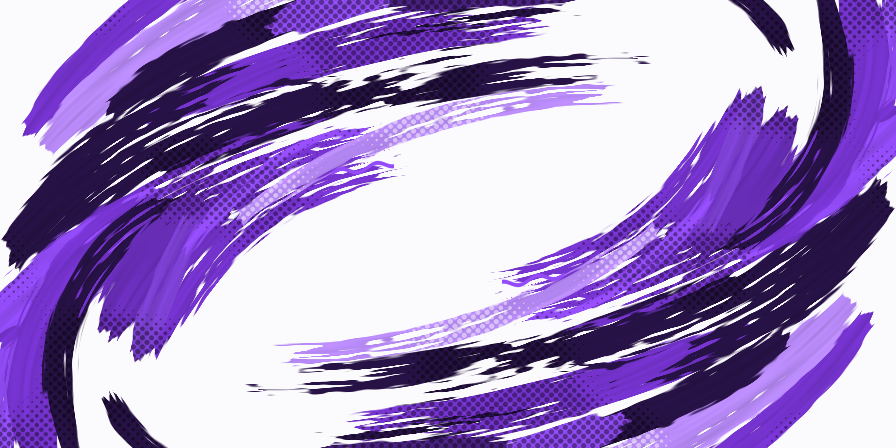
Write a WebGL 1 fragment shader that draws this background.

```glsl
precision highp float;
// Two mirrored sweeps of dry purple brush strokes ring a blank white centre.
uniform vec2 u_resolution;

#define PAPER vec3(0.985, 0.98, 0.99)
#define DEEP vec3(0.15, 0.07, 0.27)
#define PLUM vec3(0.29, 0.13, 0.51)
#define PURPLE vec3(0.46, 0.20, 0.81)
#define VIOLET vec3(0.58, 0.30, 0.98)
#define LILAC vec3(0.72, 0.54, 0.97)
#define BRISTLES 150.0
#define DOT_PITCH 0.0145
#define DOT_SHADE 0.6
#define EDGE_ROUGHNESS 0.026

float hash(vec2 p) {
  vec3 q = fract(vec3(p.xyx) * 0.1031);
  q += dot(q, q.yzx + 33.33);
  return fract((q.x + q.y) * q.z);
}

float noise(vec2 p) {
  vec2 i = floor(p), f = fract(p);
  f *= f * (3.0 - 2.0 * f);
  return mix(mix(hash(i), hash(i + vec2(1.0, 0.0)), f.x),
             mix(hash(i + vec2(0.0, 1.0)), hash(i + 1.0), f.x), f.y);
}

// Diagonal dot screen whose strength drifts over the canvas.
float halftone(vec2 p) {
  vec2 cell = fract(mat2(0.707, 0.707, -0.707, 0.707) * p / DOT_PITCH) - 0.5;
  float radius = 0.4 * smoothstep(0.35, 0.7, noise(p * 5.0 + 7.0));
  return smoothstep(0.1, -0.1, length(cell) - radius) * step(0.05, radius);
}

// Bowed stroke between two ends (xy to zw), drier towards its far end.
void stroke(inout vec3 col, vec2 p, vec4 ends, float bow, float halfWidth,
            float dry, vec3 ink) {
  float aa = 1.2 / u_resolution.y;
  vec2 chord = ends.zw - ends.xy;
  float len = length(chord);
  vec2 dir = chord / len, rel = p - ends.xy;
  float along = dot(rel, dir), t = along / len;
  float slope = 4.0 * bow * (1.0 - 2.0 * t) / len;
  float side = dot(rel, vec2(-dir.y, dir.x)) - 4.0 * bow * t * (1.0 - t);
  side /= sqrt(1.0 + slope * slope);

  // Bristle streaks run along the stroke.
  vec2 seed = ends.xy * 37.0 + 50.0;
  float streak = noise(vec2(along * 6.0, side * BRISTLES) + seed);
  float fine = noise(vec2(along * 28.0, side * BRISTLES * 1.5) + seed.yx);
  float grain = mix(streak, fine, 0.35);

  float width = halfWidth * mix(0.45, 1.0, smoothstep(0.0, 0.25, t));
  float body = width - abs(side) + (grain - 0.5) * EDGE_ROUGHNESS;
  float tips = min(along - 0.03 * streak, len - along - 0.35 * dry * len * streak);
  float wear = grain - dry * smoothstep(-0.2, 1.0, t) * 0.85;
  float cover = smoothstep(-aa, aa, min(body, tips)) * smoothstep(-0.04, 0.06, wear);

  // Pale inks carry light dots, dark inks carry darker ones.
  vec3 shade = ink * mix(0.9, 1.06, streak);
  vec3 dots = mix(shade * DOT_SHADE, mix(shade, PAPER, 0.5), step(0.5, ink.g));
  col = mix(col, mix(shade, dots, halftone(p)), cover);
}

// One sweep: the upper left side of the ring.
void sweep(inout vec3 col, vec2 p) {
  // Outer corner
  stroke(col, p, vec4(0.05, 0.69, 0.43, 1.05), 0.03, 0.032, 0.2, PURPLE);
  stroke(col, p, vec4(0.09, 0.66, 0.66, 1.06), 0.04, 0.045, 0.3, LILAC);
  stroke(col, p, vec4(0.23, 0.74, 0.82, 1.01), 0.04, 0.036, 0.45, DEEP);
  stroke(col, p, vec4(0.30, 0.72, 1.32, 0.98), 0.05, 0.046, 0.6, PURPLE);
  stroke(col, p, vec4(0.59, 0.93, 0.95, 1.04), 0.01, 0.035, 0.2, VIOLET);
  stroke(col, p, vec4(0.85, 0.99, 1.30, 1.01), 0.01, 0.020, 0.4, PLUM);
  stroke(col, p, vec4(0.74, 0.88, 1.38, 0.98), 0.03, 0.018, 0.7, DEEP);

  // Broad dark band with its dry trail
  stroke(col, p, vec4(0.35, 0.61, 1.55, 0.86), 0.10, 0.042, 1.10, DEEP);
  stroke(col, p, vec4(0.85, 0.77, 1.72, 0.82), 0.05, 0.030, 1.10, DEEP);
  stroke(col, p, vec4(0.01, 0.42, 0.90, 0.83), 0.115, 0.076, 0.75, DEEP);
  stroke(col, p, vec4(0.45, 0.77, 1.15, 0.94), 0.05, 0.032, 0.6, PURPLE);

  // Tight turn at the end of the ring
  stroke(col, p, vec4(0.00, -0.10, 0.16, 0.45), 0.06, 0.035, 0.3, VIOLET);
  stroke(col, p, vec4(-0.03, 0.24, 0.92, 0.72), 0.08, 0.074, 0.7, PURPLE);
  stroke(col, p, vec4(-0.05, 0.25, 0.42, 0.56), 0.03, 0.050, 0.35, VIOLET);
  stroke(col, p, vec4(0.10, -0.10, 0.40, 0.55), 0.15, 0.060, 0.25, PURPLE);
  stroke(col, p, vec4(0.18, -0.07, 0.46, 0.58), 0.17, 0.036, 0.45, DEEP);
  stroke(col, p, vec4(0.23, 0.24, 0.50, 0.57), 0.03, 0.055, 0.35, PURPLE * 0.9);
  stroke(col, p, vec4(0.23, 0.13, 0.44, -0.06), -0.03, 0.024, 0.2, DEEP);

  // Inner rim
  stroke(col, p, vec4(0.32, 0.21, 0.96, 0.67), 0.125, 0.064, 0.65, PURPLE);
  stroke(col, p, vec4(0.30, 0.19, 0.45, 0.53), 0.01, 0.032, 0.3, VIOLET * 0.85);
  stroke(col, p, vec4(0.40, 0.42, 0.90, 0.72), 0.07, 0.016, 0.6, VIOLET);
  stroke(col, p, vec4(0.52, 0.50, 1.46, 0.79), 0.09, 0.024, 0.55, LILAC);

  // Loose thread
  float s = (p.x - 0.74) / 0.14;
  float thread = abs(p.y - 0.612 - 0.024 * s - 0.007 * sin(s * 11.0)) - 0.003;
  float span = step(0.0, s) * step(s, 1.0);
  col = mix(col, VIOLET, span * smoothstep(0.003, 0.0, thread));
}

void main() {
  vec2 centre = vec2(1.0, 0.5);
  vec2 p = (gl_FragCoord.xy - 0.5 * u_resolution) / u_resolution.y;
  vec3 col = PAPER;
  sweep(col, centre + p);
  sweep(col, centre - p);
  gl_FragColor = vec4(clamp(col, 0.0, 1.0), 1.0);
}
```
